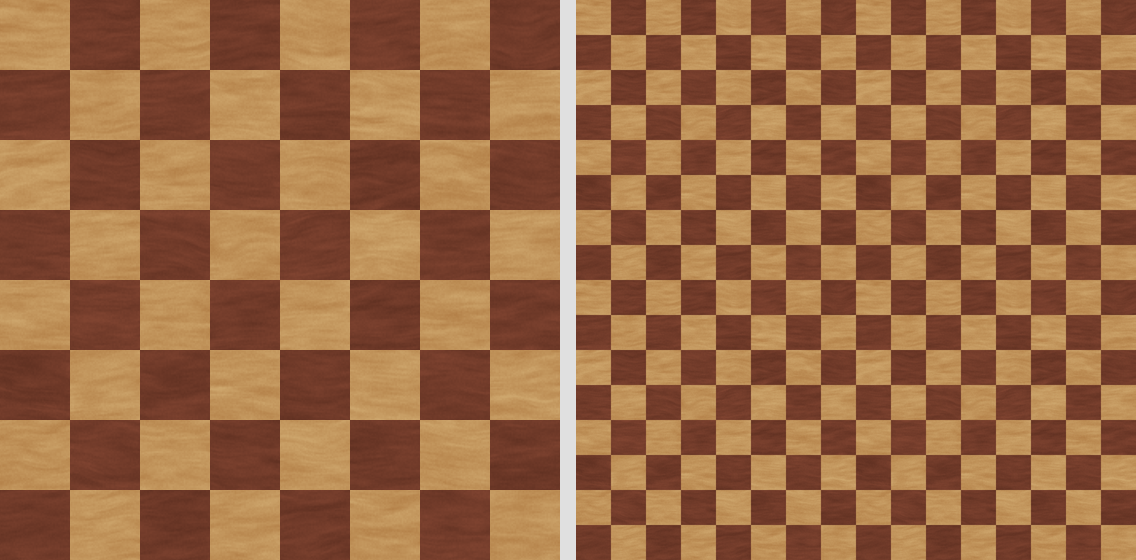
Left: one tile. Right: repeated 2 by 2.
Reproduce this pattern procedurally as a WebGL 2 fragment shader.

```glsl
#version 300 es
precision highp float;

uniform vec2 u_resolution;
out vec4 fragColor;

const float SQUARES = 8.0;
const vec3 DARK_LOW = vec3(0.385, 0.195, 0.135);
const vec3 DARK_HIGH = vec3(0.500, 0.265, 0.190);
const vec3 LIGHT_LOW = vec3(0.705, 0.505, 0.285);
const vec3 LIGHT_HIGH = vec3(0.805, 0.650, 0.425);

float hash(vec2 p) {
    vec3 q = fract(p.xyx * vec3(0.1031, 0.1030, 0.0973));
    q += dot(q, q.yzx + 33.33);
    return fract((q.x + q.y) * q.z);
}

float valueNoise(vec2 p) {
    vec2 cell = floor(p);
    vec2 f = fract(p);
    f = f * f * (3.0 - 2.0 * f);
    float low = mix(hash(cell), hash(cell + vec2(1.0, 0.0)), f.x);
    float high = mix(hash(cell + vec2(0.0, 1.0)), hash(cell + vec2(1.0, 1.0)), f.x);
    return mix(low, high, f.y);
}

// Square wave of period two: +1 on even squares, -1 on odd ones
float stripeSign(float x, float edgeWidth) {
    float edgeDistance = 0.5 - 2.0 * abs(fract(0.5 * x + 0.25) - 0.5);
    return clamp(2.0 * edgeDistance / edgeWidth, -1.0, 1.0);
}

// Stretched noise layers, bent and tilted differently in each square
float woodGrain(vec2 local, vec2 square) {
    vec2 offset = 90.0 * vec2(hash(square + 3.7), hash(square + 41.3));
    float tilt = 0.24 * (hash(square + 17.9) - 0.5);
    float bend = 0.16 * (valueNoise(local * vec2(1.8, 2.2) + offset) - 0.5);
    vec2 p = vec2(local.x, local.y + tilt * local.x + bend);
    float broad = valueNoise(p * vec2(1.4, 6.0) + offset);
    float streaks = valueNoise(p * vec2(2.8, 14.0) + offset.yx + 7.0);
    float fibres = valueNoise(p * vec2(5.5, 30.0) + offset + 23.0);
    return 0.36 * broad + 0.38 * streaks + 0.26 * fibres;
}

// Small pores, independent of the grain direction
float poreSpeckle(vec2 local, vec2 square) {
    vec2 p = local * 44.0 + square * 61.0;
    return valueNoise(p) - 0.5;
}

vec3 woodColor(vec3 low, vec3 high, float tone) {
    return mix(low, high, clamp(tone, 0.0, 1.0));
}

void main() {
    vec2 board = gl_FragCoord.xy / u_resolution * SQUARES;
    vec2 edgeWidth = SQUARES / u_resolution;
    vec2 square = mod(floor(board), SQUARES);
    vec2 local = fract(board);

    // Grain contrast, with a slight shift of tone per square
    float tone = 0.5 + 1.15 * (woodGrain(local, square) - 0.5);
    tone += 0.14 * (hash(square + 71.1) - 0.5);
    tone += 0.22 * poreSpeckle(local, square);

    // Alternating squares, dark in the lower left corner
    float checker = stripeSign(board.x, edgeWidth.x) * stripeSign(board.y, edgeWidth.y);
    vec3 darkWood = woodColor(DARK_LOW, DARK_HIGH, tone);
    vec3 lightWood = woodColor(LIGHT_LOW, LIGHT_HIGH, tone);
    fragColor = vec4(mix(lightWood, darkWood, 0.5 + 0.5 * checker), 1.0);
}
```
